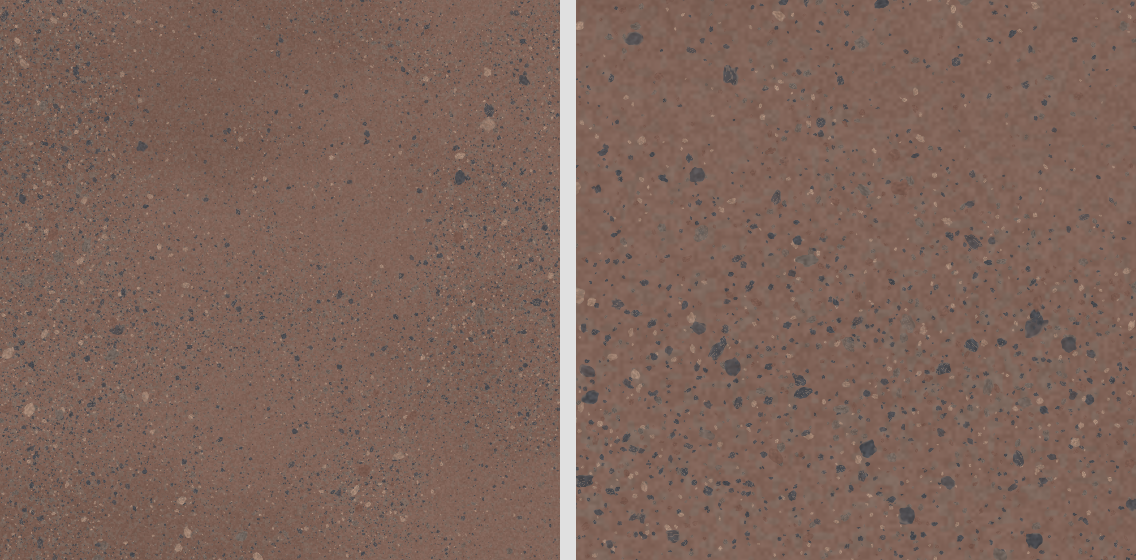
Left, the full canvas; right, a detail of the centre.
A Shadertoy shader for this texture:

```glsl
const vec3 CLAY = vec3(0.496, 0.382, 0.338);
const vec3 CLAY_DEEP = vec3(0.470, 0.358, 0.314);
const vec3 SLATE = vec3(0.285, 0.290, 0.310);
const vec3 ASH = vec3(0.425, 0.385, 0.360);
const vec3 SAND = vec3(0.640, 0.525, 0.455);
const vec3 RUST = vec3(0.465, 0.335, 0.290);
const vec3 DUST = vec3(0.485, 0.425, 0.385);

const float CLUSTER_SCALE = 3.6;    // patches of dense pebbles across the canvas
const float FRECKLE_SCALE = 210.0;  // faint grey freckles
const float GRIT_SCALE = 430.0;     // finest surface grain
const float GRIT_CONTRAST = 0.050;

vec4 hash4(vec2 p) {
    vec4 q = fract(p.xyxy * vec4(0.1031, 0.1030, 0.0973, 0.1099));
    q += dot(q, q.wzxy + 33.33);
    return fract((q.xxyz + q.yzzw) * q.zywx);
}

float noise(vec2 p) {
    vec2 i = floor(p), f = fract(p);
    f = f * f * (3.0 - 2.0 * f);
    float low = mix(hash4(i).x, hash4(i + vec2(1, 0)).x, f.x);
    float high = mix(hash4(i + vec2(0, 1)).x, hash4(i + vec2(1, 1)).x, f.x);
    return mix(low, high, f.y);
}

float fbm(vec2 p) {
    float sum = 0.0, weight = 0.5;
    for (int i = 0; i < 4; i++) {
        sum += weight * noise(p);
        p = mat2(0.8, 0.6, -0.6, 0.8) * p * 2.03 + 17.3;
        weight *= 0.5;
    }
    return sum / 0.9375;
}

float pebbleDensity(vec2 p) {
    return mix(0.3, 1.75, smoothstep(0.32, 0.68, fbm(p * CLUSTER_SCALE + 5.7)));
}

// Fill of one pebble: mottled body, pale veins and a broken pale rim
vec3 pebbleColor(vec2 local, float depth, float kind, vec2 seed, float darkShare) {
    vec3 body = kind < darkShare ? SLATE
              : kind < darkShare + 0.24 ? ASH
              : kind < darkShare + 0.40 ? SAND : RUST;
    float mottle = noise(local * 3.0 + seed * 3.7);
    body *= 0.88 + 0.24 * mottle;
    if (kind > darkShare + 0.40) return mix(body, CLAY, 0.35);

    float veinField = noise(local * vec2(1.3, 4.5) + seed * 5.1);
    float vein = 1.0 - smoothstep(0.02, 0.10, abs(veinField - 0.5));
    float rim = 1.0 - smoothstep(0.05, 0.30, depth);
    float broken = smoothstep(0.45, 0.75, noise(local * 1.8 + seed * 2.3));
    float veined = step(0.5, hash4(seed + 71.0).x);
    return mix(body, DUST * 1.08, max(vein * veined * 0.55, rim * broken * 0.6));
}

// One size class of scattered pebbles; radii are fractions of a cell
vec3 addPebbles(vec3 color, vec2 p, float cells, float share, vec2 radii, float darkShare) {
    vec2 g = p * cells;
    float edge = 0.7 * cells / min(iResolution.x, iResolution.y);
    for (int y = -1; y <= 1; y++)
    for (int x = -1; x <= 1; x++) {
        vec2 id = floor(g) + vec2(x, y);
        vec2 seed = id + cells * 1.37;
        vec4 place = hash4(seed);
        vec4 form = hash4(seed + 39.5);
        vec2 center = id + 0.5 + (place.xy - 0.5) * 0.9;
        float radius = mix(radii.x, radii.y, form.x * form.x);
        if (distance(g, center) > radius * 1.6 + edge) continue;
        if (place.z > share * pebbleDensity(center / cells)) continue;

        float angle = form.y * 6.2832;
        float c = cos(angle), s = sin(angle);
        vec2 local = mat2(c, -s, s, c) * (g - center) / radius;
        local.y *= 1.0 + 0.75 * form.z;
        float wobble = noise(local * 1.7 + seed * 7.1) - 0.5;
        float d = length(local) + 0.55 * wobble - 1.0;
        float mask = 1.0 - smoothstep(-edge, edge, d * radius);
        vec3 fill = pebbleColor(local, -d, form.w, seed, darkShare);
        color = mix(color, fill, mask * mix(0.7, 1.0, place.w));
    }
    return color;
}

void mainImage(out vec4 fragColor, in vec2 fragCoord) {
    vec2 p = fragCoord / min(iResolution.x, iResolution.y);

    // Clay ground with broad clouds
    float cloud = fbm(p * vec2(2.2, 3.4) + 21.0);
    vec3 color = mix(CLAY_DEEP, CLAY * 1.025, smoothstep(0.25, 0.65, cloud));

    // Grey freckles, stronger where pebbles gather
    float freckle = smoothstep(0.54, 0.82, noise(p * FRECKLE_SCALE + 3.1));
    color = mix(color, DUST, freckle * (0.3 + 0.25 * pebbleDensity(p)));

    // Pebbles from dust-sized to large
    color = addPebbles(color, p, 230.0, 0.36, vec2(0.16, 0.42), 0.40);
    color = addPebbles(color, p, 120.0, 0.42, vec2(0.13, 0.38), 0.48);
    color = addPebbles(color, p, 62.0, 0.32, vec2(0.11, 0.35), 0.50);
    color = addPebbles(color, p, 29.0, 0.17, vec2(0.12, 0.38), 0.32);

    // Fine grit over everything
    float grit = noise(p * GRIT_SCALE) + 0.5 * noise(p * GRIT_SCALE * 0.47 + 9.0) - 0.75;
    color += grit * GRIT_CONTRAST;
    fragColor = vec4(color, 1.0);
}
```
